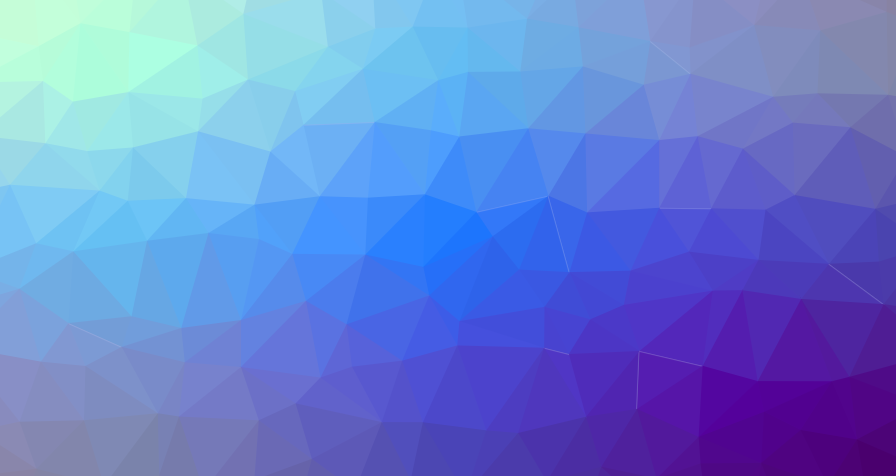
This background is drawn by a Shadertoy shader. Its source:

```glsl
// Low-poly mesh of flat triangles shading from mint through blue to deep purple.

const float ROWS = 8.5; // mesh cells over the canvas height

vec2 hash22(vec2 p) {
    vec3 q = fract(p.xyx * vec3(0.1031, 0.1030, 0.0973));
    q += dot(q, q.yzx + 33.33);
    return fract((q.xx + q.yz) * q.zy);
}

float cross2(vec2 a, vec2 b) { return a.x * b.y - a.y * b.x; }

float ramp(float a, float b, float t) { return clamp((t - a) / (b - a), 0.0, 1.0); }

// Colour scale shared by both axes
vec3 palette(float t) {
    vec3 c = mix(vec3(0.80, 1.00, 0.85), vec3(0.66, 1.00, 0.87), ramp(0.0, 0.15, t));
    c = mix(c, vec3(0.57, 0.84, 0.93), ramp(0.15, 0.25, t));
    c = mix(c, vec3(0.33, 0.60, 0.98), ramp(0.25, 0.40, t));
    c = mix(c, vec3(0.10, 0.47, 1.00), ramp(0.40, 0.50, t));
    c = mix(c, vec3(0.23, 0.35, 0.89), ramp(0.50, 0.60, t));
    c = mix(c, vec3(0.34, 0.13, 0.71), ramp(0.60, 0.75, t));
    c = mix(c, vec3(0.33, 0.00, 0.63), ramp(0.75, 0.82, t));
    return mix(c, vec3(0.29, 0.00, 0.42), ramp(0.82, 1.0, t));
}

// Perceptual blend of the horizontal and vertical colours
vec3 fieldColour(vec2 t) {
    mat3 toCone = mat3(0.4122, 0.2119, 0.0883,
                       0.5363, 0.6807, 0.2817,
                       0.0514, 0.1074, 0.6300);
    vec3 a = pow(toCone * pow(palette(t.x), vec3(2.2)), vec3(1.0 / 3.0));
    vec3 b = pow(toCone * pow(palette(t.y), vec3(2.2)), vec3(1.0 / 3.0));
    vec3 m = 0.5 * (a + b);
    return pow(max(inverse(toCone) * (m * m * m), 0.0), vec3(1.0 / 2.2));
}

vec2 meshVertex(vec2 id) { return id + 0.5 + 0.72 * (hash22(id + 17.0) - 0.5); }

// Signed distance to the line a-b, positive on the inner side
float edgeDistance(vec2 p, vec2 a, vec2 b) {
    return cross2(normalize(b - a), p - a);
}

// Adds one flat triangle: colour times coverage, and coverage
void addTriangle(vec2 p, vec2 a, vec2 b, vec2 c, inout vec4 sum) {
    float pixel = ROWS / iResolution.y;
    float side = edgeDistance(p, a, b);
    float inside = min(side, min(edgeDistance(p, b, c), edgeDistance(p, c, a)));
    float cover = clamp(0.5 + inside / pixel, 0.0, 1.0);
    if (cover <= 0.0) return;

    vec2 centre = (a + b + c) / 3.0;
    vec2 extent = ROWS * vec2(iResolution.x / iResolution.y, 1.0);
    vec3 colour = fieldColour(clamp(centre / extent, 0.0, 1.0));

    // Slight tone change per facet, and a rare pale seam
    vec2 rnd = hash22(centre * 91.7);
    colour *= 1.0 + 0.03 * (rnd.x - 0.5);
    float seam = step(0.96, rnd.y) * (1.0 - smoothstep(0.0, 0.03, abs(side)));
    colour = mix(colour, vec3(0.72, 0.75, 0.92), 0.35 * seam);
    sum += vec4(colour, 1.0) * cover;
}

void mainImage(out vec4 fragColor, in vec2 fragCoord) {
    // Mesh space, measured down from the top left
    vec2 p = vec2(fragCoord.x, iResolution.y - fragCoord.y) * ROWS / iResolution.y;
    vec4 sum = vec4(0.0);

    for (int j = -1; j <= 0; j++)
    for (int i = -1; i <= 0; i++) {
        vec2 id = floor(p) + vec2(i, j);
        vec2 a = meshVertex(id);
        vec2 b = meshVertex(id + vec2(1, 0));
        vec2 c = meshVertex(id + vec2(1, 1));
        vec2 d = meshVertex(id + vec2(0, 1));

        // Delaunay choice: split along a-c if the angles at b and d sum below pi
        float angleSine = cross2(c - b, a - b) * dot(a - d, c - d)
                        + cross2(a - d, c - d) * dot(c - b, a - b);
        if (angleSine > 0.0) {
            addTriangle(p, a, b, c, sum);
            addTriangle(p, a, c, d, sum);
        } else {
            addTriangle(p, a, b, d, sum);
            addTriangle(p, b, c, d, sum);
        }
    }
    fragColor = vec4(sum.rgb / max(sum.a, 0.001), 1.0);
}
```
